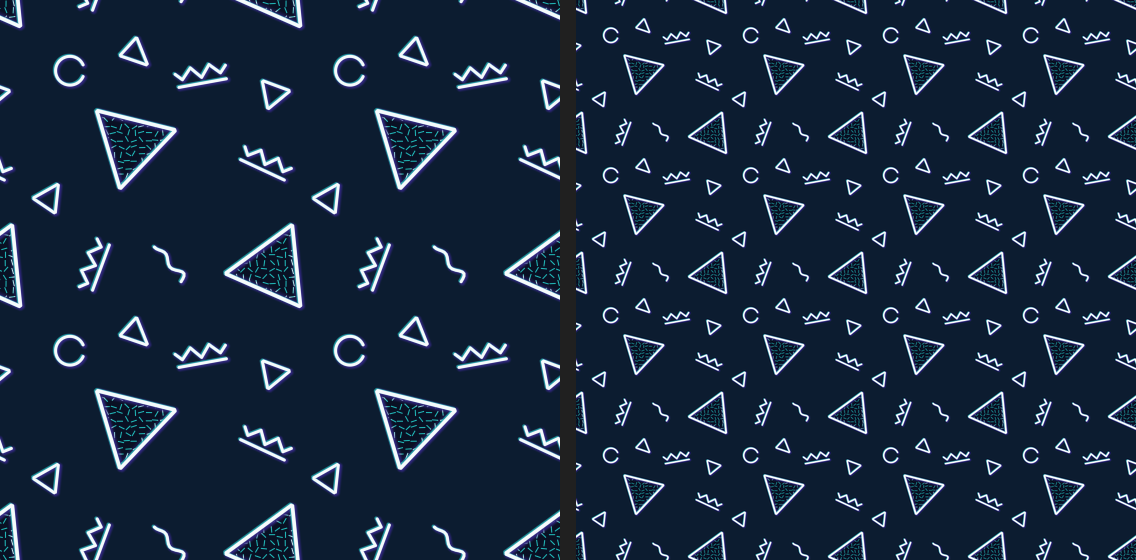
Left: one tile. Right: repeated 2 by 2.
Write a WebGL 2 fragment shader that draws this pattern.

```glsl
#version 300 es
precision highp float;
// Neon triangles, crowns, rings and squiggles with split-colour glow on navy, tiled 2 x 2.

#define REPEATS 2.0        // tiles across and down
#define TILE 384.0         // design units per tile
#define LINE 2.1           // half width of the small strokes
#define BIG_LINE 2.6       // half width of the large triangles
#define GLOW 4.2           // reach of the violet halo
#define SPLIT vec2(1.5, -1.1) // offset between the colour ghosts
#define DASH_CELL 9.6      // spacing of the dashes in the large triangles
#define DASH_HALF 3.5      // half length of a dash

uniform vec2 u_resolution;
out vec4 fragColor;

const vec3 NAVY = vec3(0.047, 0.110, 0.190);
const vec3 INK = vec3(0.035, 0.065, 0.140);
const vec3 VIOLET = vec3(0.190, 0.150, 0.500);
const vec3 CYAN = vec3(0.130, 0.740, 0.740);
const vec3 WHITE = vec3(0.960, 0.985, 0.990);

// Corners of the large triangles, counter-clockwise
const vec2 A0 = vec2(134, 231), A1 = vec2(165, 127), A2 = vec2(239, 205);
const vec2 B0 = vec2(400, 74), B1 = vec2(311, 9), B2 = vec2(411, -35);

float hash(vec2 p) {
    return fract(sin(dot(p, vec2(127.1, 311.7))) * 43758.5453);
}

// Offset from a centre to the nearest copy of p on the repeating tile
vec2 wrapFrom(vec2 p, vec2 centre) {
    return (fract((p - centre) / TILE + 0.5) - 0.5) * TILE;
}

mat2 rotation(float a) {
    float c = cos(a), s = sin(a);
    return mat2(c, s, -s, c);
}

float segment(vec2 p, vec2 a, vec2 b) {
    vec2 d = b - a;
    return length(p - a - d * clamp(dot(p - a, d) / dot(d, d), 0.0, 1.0));
}

// x: distance to the three loose side strokes, y: signed distance to the interior
vec2 triangle(vec2 p, vec2 a, vec2 b, vec2 c) {
    vec2 centre = (a + b + c) / 3.0;
    vec2 q = wrapFrom(p, centre);
    vec2 corner[3] = vec2[3](a - centre, b - centre, c - centre);
    vec2 result = vec2(1e4, -1e4);
    for (int i = 0; i < 3; i++) {
        vec2 s = corner[i], e = corner[(i + 1) % 3];
        vec2 outward = normalize(vec2(e.y - s.y, s.x - e.x));
        result.x = min(result.x, segment(q - outward, s, e));
        result.y = max(result.y, dot(q - s, outward));
    }
    return result;
}

float crown(vec2 p, vec2 centre, float angle) {
    vec2 q = wrapFrom(p, centre) * rotation(angle);
    q.x = abs(q.x);
    float d = segment(q, vec2(0), vec2(33, 0));
    d = min(d, segment(q, vec2(0, 8), vec2(13, 23.5)));
    d = min(d, segment(q, vec2(13, 23.5), vec2(26.5, 9.5)));
    return min(d, segment(q, vec2(26.5, 9.5), vec2(35, 18.5)));
}

float openRing(vec2 p, vec2 centre, float radius, float gap) {
    vec2 q = wrapFrom(p, centre);
    q.y = abs(q.y);
    vec2 tip = radius * vec2(cos(gap), sin(gap));
    return atan(q.y, q.x) < gap ? length(q - tip) : abs(length(q) - radius);
}

// Wave that swells towards its hooked end
vec2 wavePoint(float t) {
    float along = 60.0 * t + 18.0 * t * t * sin(3.14159 * t);
    float across = (2.6 + 3.2 * t) * (1.0 - cos(12.5664 * t)) - 1.5;
    return along * vec2(0.61, -0.79) + across * vec2(0.79, 0.61);
}

float squiggle(vec2 p, vec2 start) {
    vec2 q = wrapFrom(p, start), last = wavePoint(0.0);
    float d = 1e4;
    for (int i = 1; i <= 18; i++) {
        vec2 next = wavePoint(float(i) / 18.0);
        d = min(d, segment(q, last, next));
        last = next;
    }
    return d;
}

// Signed distance to every neon stroke
float strokes(vec2 p) {
    float big = min(triangle(p, A0, A1, A2).x, triangle(p, B0, B1, B2).x);
    float d = triangle(p, vec2(187, 331), vec2(166, 308), vec2(201, 296)).x;
    d = min(d, triangle(p, vec2(361, 272), vec2(368, 236), vec2(396, 259)).x);
    d = min(d, triangle(p, vec2(47, 112), vec2(75, 93), vec2(79, 130)).x);
    d = min(d, crown(p, vec2(278, 270), 0.18));
    d = min(d, crown(p, vec2(360, 151), -0.436));
    d = min(d, crown(p, vec2(138.5, 17), 1.215));
    d = min(d, openRing(p, vec2(96, 287), 19.7, 0.42));
    d = min(d, squiggle(p, vec2(213, 46)));
    return min(big - BIG_LINE, d - LINE);
}

// Jittered grid of short dashes, turned roughly crosswise to their neighbours
float dashes(vec2 q) {
    vec2 cell = floor(q / DASH_CELL);
    float d = 1e4;
    for (int k = 0; k < 9; k++) {
        vec2 id = cell + vec2(k % 3 - 1, k / 3 - 1);
        vec2 jitter = vec2(hash(id), hash(id + 37.0)) - 0.5;
        float angle = 1.57 * mod(id.x + id.y, 2.0) + 1.9 * hash(id + 71.0);
        vec2 arm = DASH_HALF * vec2(cos(angle), sin(angle));
        vec2 r = q - (id + 0.5 + 0.35 * jitter) * DASH_CELL;
        d = min(d, segment(r, -arm, arm));
    }
    return d - 0.7;
}

// Dark, dashed interior of a large triangle
vec3 fillTriangle(vec3 colour, vec2 p, vec2 a, vec2 b, vec2 c, float soft) {
    float depth = triangle(p, a, b, c).y;
    float rim = smoothstep(-9.0, -4.0, depth);
    float dash = dashes(wrapFrom(p, (a + b + c) / 3.0) + a);
    vec3 inside = mix(INK, VIOLET, 0.35 * rim);
    inside = mix(inside, mix(CYAN, WHITE, 0.8 * rim), 1.0 - smoothstep(-soft, soft, dash));
    return mix(colour, inside, 1.0 - smoothstep(-soft, soft, depth));
}

void main() {
    vec2 p = gl_FragCoord.xy / u_resolution * REPEATS * TILE;
    float soft = max(0.6, 0.7 * REPEATS * TILE / u_resolution.y);

    vec3 colour = fillTriangle(NAVY, p, A0, A1, A2, soft);
    colour = fillTriangle(colour, p, B0, B1, B2, soft);

    // Violet halo to the lower right, cyan ghost to the upper left, white core
    float halo = 1.0 - smoothstep(-1.0, GLOW, strokes(p - SPLIT));
    float ghost = 1.0 - smoothstep(-1.0, 1.3, strokes(p + SPLIT));
    float core = 1.0 - smoothstep(-soft, soft, strokes(p));
    colour = mix(colour, VIOLET, 0.95 * halo);
    colour = mix(colour, CYAN, 0.75 * ghost);
    colour = mix(colour, WHITE, core);
    fragColor = vec4(colour, 1.0);
}
```
